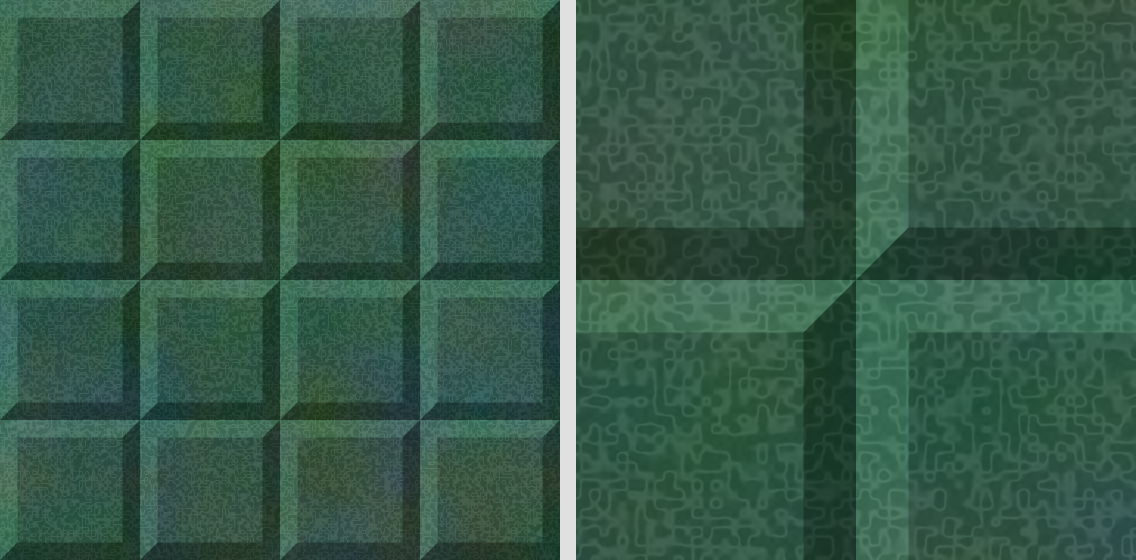
Left, the full canvas; right, a detail of the centre.
This pattern is drawn by a Shadertoy shader. Its source:

```glsl
// Bevelled green stone tiles in a four by four grid, with mineral tints and fine grain.

const float TILES = 4.0;            // repeats across and down
const float BEVEL = 0.125;          // bevel width, in tiles
const vec3 FACE_COLOR = vec3(0.212, 0.345, 0.284);
const vec3 LIT_COLOR = vec3(0.276, 0.445, 0.360);
const vec3 SHADED_COLOR = vec3(0.137, 0.240, 0.184);
const int TINT_CELLS = 7;           // tint patches across the canvas
const int TINT_OCTAVES = 3;
const vec3 TINT_AMOUNT = vec3(0.10, 0.055, 0.16);
const int GRAIN_CELLS = 180;        // grain cells across the canvas
const float GRAIN_AMOUNT = 0.075;
const float SPECKLE_AMOUNT = 0.025;

// Integer hash giving three independent values in 0..1
vec3 hash3(ivec2 cell, int seed) {
    uvec3 v = uvec3(cell, seed) * 1664525u + 1013904223u;
    v.x += v.y * v.z; v.y += v.z * v.x; v.z += v.x * v.y;
    v ^= v >> 16u;
    v.x += v.y * v.z; v.y += v.z * v.x; v.z += v.x * v.y;
    return vec3(v >> 8u) / 16777216.0;
}

// Three-channel value noise that wraps after a whole number of cells
vec3 wrapNoise(vec2 uv, int cells, int seed) {
    vec2 p = uv * float(cells);
    vec2 f = fract(p);
    f = f * f * (3.0 - 2.0 * f);
    ivec2 a = ivec2(floor(p)) % cells;
    ivec2 b = (a + 1) % cells;
    return mix(mix(hash3(a, seed), hash3(ivec2(b.x, a.y), seed), f.x),
               mix(hash3(ivec2(a.x, b.y), seed), hash3(b, seed), f.x), f.y);
}

// Soft colour drift, centred on zero
vec3 mineralTint(vec2 uv) {
    vec3 sum = vec3(0.0);
    float weight = 0.65;
    int cells = TINT_CELLS;
    for (int i = 0; i < TINT_OCTAVES; i++) {
        sum += weight * (wrapNoise(uv, cells, 11 + i) - 0.5);
        weight *= 0.5;
        cells *= 2;
    }
    return sum * TINT_AMOUNT;
}

// Thin pale squiggles along the mid level of the noise, plus speckle
float stoneGrain(vec2 uv) {
    float level = wrapNoise(uv, GRAIN_CELLS, 31).x;
    float ridge = 1.0 - smoothstep(0.0, 0.28, abs(level - 0.5));
    float speckle = wrapNoise(uv, GRAIN_CELLS * 2, 47).y - 0.5;
    return GRAIN_AMOUNT * (ridge - 0.5) + SPECKLE_AMOUNT * speckle;
}

// Flat face framed by mitred bevels, lit from the upper left
vec3 bevelledTile(vec2 p, float pixel) {
    float litDist = min(p.x, 1.0 - p.y);
    float shadedDist = min(1.0 - p.x, p.y);
    float edgeDist = min(litDist, shadedDist);

    float lit = smoothstep(-pixel, pixel, shadedDist - litDist);
    lit = mix(0.5, lit, clamp(2.0 * edgeDist / pixel, 0.0, 1.0));
    float face = smoothstep(-0.5 * pixel, 0.5 * pixel, edgeDist - BEVEL);
    return mix(mix(SHADED_COLOR, LIT_COLOR, lit), FACE_COLOR, face);
}

void mainImage(out vec4 fragColor, in vec2 fragCoord) {
    vec2 uv = fragCoord / iResolution.xy;
    float pixel = TILES / min(iResolution.x, iResolution.y);

    vec3 color = bevelledTile(fract(uv * TILES), pixel);
    color += mineralTint(uv);
    color += stoneGrain(uv) * mix(0.6, 1.0, smoothstep(0.2, 0.35, color.g));
    fragColor = vec4(clamp(color, 0.0, 1.0), 1.0);
}
```
